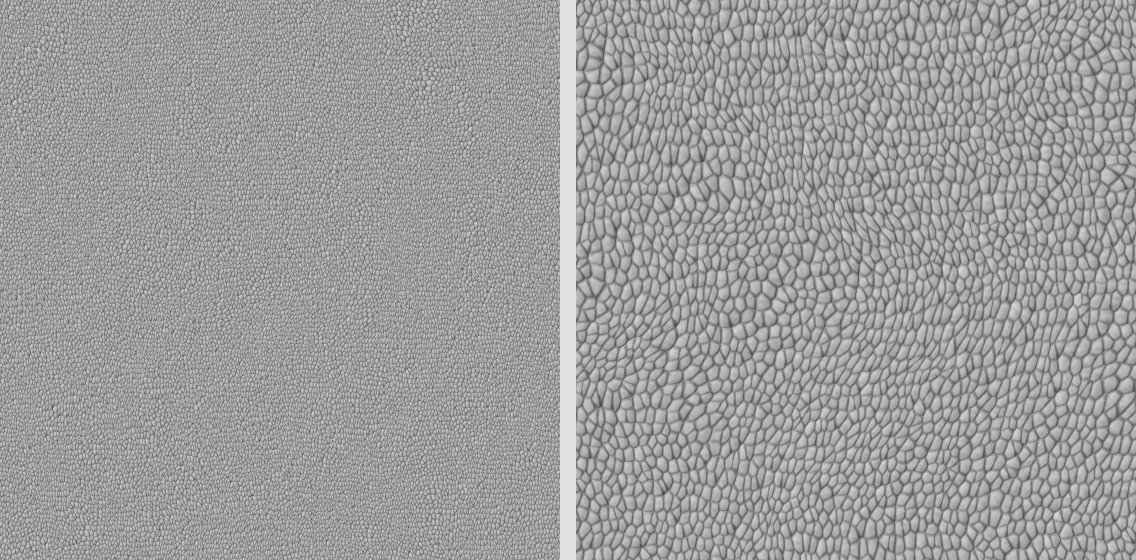
Left, the full canvas; right, a detail of the centre.
A WebGL 1 fragment shader for this texture:

```glsl
precision highp float;
// Fine grey leather: small upright grains parted by dark slanting creases.
// A stretched Voronoi field with staggered rows gives the grains; it is bent
// by smooth noise, lit from the upper left and dusted with fine noise.

uniform vec2 u_resolution;

const vec2 GRAIN_COUNT = vec2(190.0, 120.0);  // grains across and up the canvas
const float JITTER = 0.76;                    // irregularity of grain centres
const float STAGGER = 0.25;                   // sideways shift of alternate rows
const vec2 DRIFT = vec2(0.036, 0.022);        // slow bending of the grain rows
const float DRIFT_SCALE = 6.0;
const float RIPPLE = 0.0042;                  // small bends in the creases
const float RIPPLE_SCALE = 48.0;
const float CREASE_WIDTH = 0.40;
const float CREASE_DEPTH = 0.255;
const float CROSS_CREASE = 0.55;              // depth share of level creases
const float TILT = 0.18;                      // strength of the side light
const vec2 LIGHT = vec2(-0.8, 0.6);
const float GRAIN_VARIATION = 0.02;
const float DUST = 0.09;
const float DUST_SCALE = 460.0;
const vec3 GRAIN_COLOR = vec3(0.699);
const float SAMPLE_SPREAD = 0.6;              // in pixels

float hash(vec2 p) {
  return fract(sin(dot(p, vec2(127.1, 311.7))) * 43758.5453);
}

vec2 hash2(vec2 p) {
  return vec2(hash(p), hash(p + vec2(37.3, 91.7)));
}

float noise(vec2 p) {
  vec2 cell = floor(p);
  vec2 f = fract(p);
  f = f * f * (3.0 - 2.0 * f);
  float low = mix(hash(cell), hash(cell + vec2(1.0, 0.0)), f.x);
  float high = mix(hash(cell + vec2(0.0, 1.0)), hash(cell + 1.0), f.x);
  return mix(low, high, f.y);
}

vec2 noise2(vec2 p) {
  return vec2(noise(p + 5.0), noise(p + 71.0));
}

// Bend the grid so that the grains lean in drifting bands.
vec2 warp(vec2 p) {
  vec2 drift = noise2(p * DRIFT_SCALE) + 0.4 * noise2(p * DRIFT_SCALE * 2.7 + 19.0);
  vec2 ripple = noise2(p * RIPPLE_SCALE) - 0.5;
  return p + DRIFT * drift + RIPPLE * ripple;
}

// Brightness of the leather relative to GRAIN_COLOR.
float leather(vec2 p) {
  vec2 q = warp(p) * GRAIN_COUNT;
  vec2 cell = floor(q);
  vec2 f = fract(q);
  float nearest = 8.0;
  float second = 8.0;
  vec2 toNearest = vec2(0.0);
  vec2 toSecond = vec2(0.0);
  vec2 grainId = cell;

  // Find the two nearest grain centres.
  for (int y = -1; y <= 1; y++) {
    for (int x = -1; x <= 1; x++) {
      vec2 offset = vec2(float(x), float(y));
      vec2 id = cell + offset;
      vec2 center = offset + 0.5 + JITTER * (hash2(id) - 0.5);
      center.x += STAGGER * (2.0 * mod(id.y, 2.0) - 1.0);
      vec2 delta = f - center;
      float d = length(delta);
      if (d < nearest) {
        second = nearest;
        toSecond = toNearest;
        nearest = d;
        toNearest = delta;
        grainId = id;
      } else if (d < second) {
        second = d;
        toSecond = delta;
      }
    }
  }

  // Upright and slanting creases are deeper than level ones; creases between
  // crowded grains are narrower.
  vec2 across = abs(toSecond - toNearest);
  float upright = across.x / (across.x + across.y + 0.001);
  float width = CREASE_WIDTH * clamp(length(across) * 1.2, 0.3, 1.0);
  float crease = 1.0 - smoothstep(0.0, width, second - nearest);
  float depth = CREASE_DEPTH * mix(CROSS_CREASE, 1.1, smoothstep(0.0, 0.6, upright));
  float tone = -crease * depth;
  tone += TILT * dot(toNearest, LIGHT);
  tone += GRAIN_VARIATION * (hash(grainId + 13.0) - 0.5);
  tone += DUST * (noise(p * DUST_SCALE) - 0.5);
  return tone;
}

void main() {
  // Average four samples to smooth the creases.
  float tone = 0.0;
  for (int j = 0; j < 2; j++) {
    for (int i = 0; i < 2; i++) {
      vec2 shift = (vec2(float(i), float(j)) - 0.5) * SAMPLE_SPREAD;
      tone += 0.25 * leather((gl_FragCoord.xy + shift) / u_resolution.y);
    }
  }
  gl_FragColor = vec4(clamp(GRAIN_COLOR + tone, 0.0, 1.0), 1.0);
}
```
